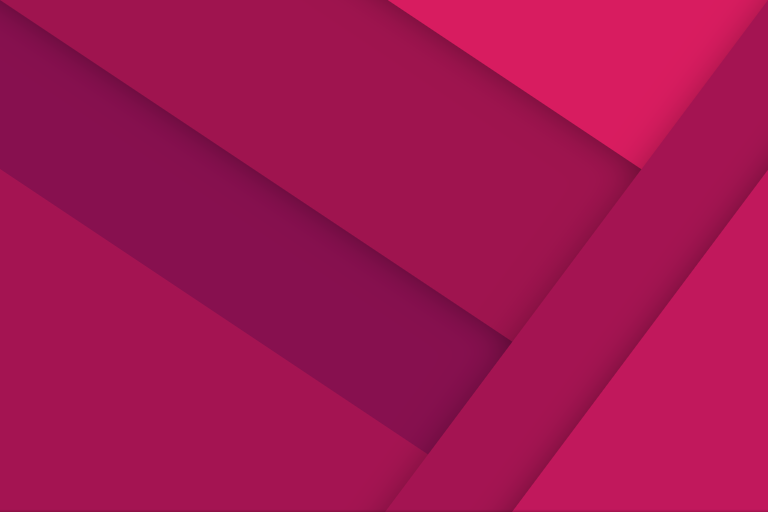
Give the GLSL for this background, as a Shadertoy shader.

```glsl
// Overlapping flat paper sheets: three falling diagonal edges crossed by a
// rising ribbon. Each sheet is a half plane given by a signed distance, and
// soft shadows fade away from the edges of the upper sheets.

#define SHADOW_WIDTH 0.055
#define SHADOW_DEPTH 0.17
#define FALL_SLOPE 0.667
#define RISE_SLOPE 0.748

const vec3 PINK   = vec3(0.848, 0.110, 0.375);
const vec3 ROSE   = vec3(0.757, 0.093, 0.360);
const vec3 BERRY  = vec3(0.645, 0.080, 0.321);
const vec3 WINE   = vec3(0.622, 0.078, 0.308);
const vec3 PURPLE = vec3(0.529, 0.062, 0.308);

// Signed distance to a falling edge, positive below it; p.y runs downward
float fallingEdge(vec2 p, float offset) {
    return (p.y - FALL_SLOPE * p.x - offset) / length(vec2(1.0, FALL_SLOPE));
}

// Signed distance to a rising edge, positive to its right
float risingEdge(vec2 p, float offset) {
    return (p.x + RISE_SLOPE * p.y - offset) / length(vec2(1.0, RISE_SLOPE));
}

// Antialiased coverage of the positive side
float cover(float d) {
    return clamp(d * iResolution.y + 0.5, 0.0, 1.0);
}

// Light left at distance d outside the sheet that casts the shadow
float shade(float d, float depth) {
    float x = max(d, 0.0) / SHADOW_WIDTH;
    return 1.0 - depth * exp(-1.6 * x - x * x);
}

void mainImage(out vec4 fragColor, in vec2 fragCoord) {
    vec2 p = fragCoord / iResolution.xy;
    p = vec2(1.5 * p.x, 1.0 - p.y);

    float pinkEdge    = fallingEdge(p, -0.505);
    float wineEdge    = fallingEdge(p, 0.0);
    float berryEdge   = fallingEdge(p, 0.330);
    float ribbonLeft  = risingEdge(p, 1.500);
    float ribbonRight = risingEdge(p, 1.748);

    // Falling bands, from the lowest sheet to the highest
    vec3 color = PURPLE * shade(wineEdge, SHADOW_DEPTH);
    color = mix(color, BERRY, cover(berryEdge));
    color = mix(color, WINE * shade(pinkEdge, SHADOW_DEPTH), cover(-wineEdge));
    color = mix(color, PINK, cover(-pinkEdge));
    color *= shade(-ribbonLeft, 0.8 * SHADOW_DEPTH);

    // Rising ribbon, shaded by the sheet on its right
    vec3 ribbon = BERRY * shade(-ribbonRight, SHADOW_DEPTH);
    color = mix(color, ribbon, cover(ribbonLeft));
    color = mix(color, ROSE, cover(ribbonRight));

    // Thin dark rim along the bottom
    color *= 1.0 - 0.15 * smoothstep(0.994, 1.0, p.y);
    fragColor = vec4(color, 1.0);
}
```
